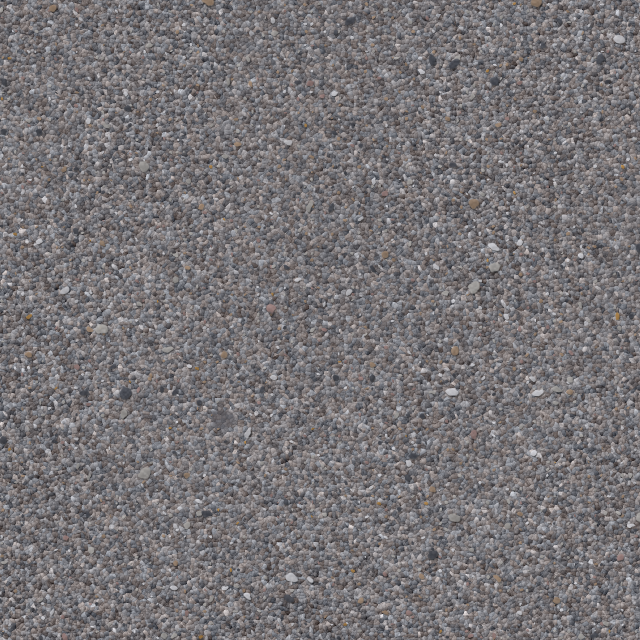
Give the GLSL for this texture, as a Shadertoy shader.

```glsl
// Worn grey asphalt: two layers of tiny lit Voronoi grains with dark gaps,
// sprinkled with pale, tan, pink and slate pebbles in several sizes.
// Every pixel averages four samples to keep the fine grit smooth.

const vec2 LIGHT = vec2(-0.5, 0.866);

float hash(vec2 p) {
    return fract(sin(dot(p, vec2(127.1, 311.7))) * 43758.5453);
}

vec2 hash2(vec2 p) {
    return vec2(hash(p), hash(p + 57.3));
}

float noise(vec2 p) {
    vec2 i = floor(p), f = fract(p);
    f = f * f * (3.0 - 2.0 * f);
    return mix(mix(hash(i), hash(i + vec2(1, 0)), f.x),
               mix(hash(i + vec2(0, 1)), hash(i + vec2(1, 1)), f.x), f.y);
}

// Returns grain slope towards the light, gap darkness, and the grain's cell
vec4 grains(vec2 p) {
    vec2 base = floor(p), nearestCell = base, toCentre = vec2(0.0);
    float nearest = 9.0, second = 9.0;
    for (int y = -1; y <= 1; y++)
    for (int x = -1; x <= 1; x++) {
        vec2 cell = base + vec2(x, y);
        vec2 d = p - cell - hash2(cell);
        float dist = length(d);
        if (dist < nearest) {
            second = nearest;
            nearest = dist;
            nearestCell = cell;
            toCentre = d;
        } else {
            second = min(second, dist);
        }
    }
    float gap = 1.0 - smoothstep(0.0, 0.25, second - nearest);
    return vec4(dot(toCentre, LIGHT), gap, nearestCell);
}

vec3 pebbleColor(float pick) {
    if (pick < 0.36) return vec3(0.64, 0.63, 0.62);
    if (pick < 0.52) return vec3(0.78, 0.78, 0.80);
    if (pick < 0.66) return vec3(0.60, 0.51, 0.43);
    if (pick < 0.78) return vec3(0.57, 0.47, 0.46);
    if (pick < 0.82) return vec3(0.66, 0.50, 0.28);
    return vec3(0.27, 0.28, 0.31);
}

// One possible rough ellipse per grid cell, with a small cast shadow
vec3 addPebbles(vec3 color, vec2 uv, float cells, float density) {
    vec2 p = uv * cells + cells * 0.37;
    vec2 cell = floor(p);
    if (hash(cell + 3.7) > density) return color;

    vec2 d = fract(p) - mix(vec2(0.38), vec2(0.62), hash2(cell + 11.0));
    d += 0.12 * (vec2(noise(p * 5.0), noise(p * 5.0 + 31.0)) - 0.5);
    float angle = 6.2832 * hash(cell + 23.0);
    mat2 turn = mat2(cos(angle), -sin(angle), sin(angle), cos(angle));
    float radius = mix(0.17, 0.32, hash(cell + 37.0));
    vec2 stretch = vec2(1.0, mix(1.1, 2.0, hash(cell + 41.0)));
    float body = length(turn * d * stretch) - radius;
    float shadow = length(turn * (d + LIGHT * 0.08) * stretch) - radius;

    color *= 1.0 - 0.35 * (1.0 - smoothstep(-0.04, 0.06, shadow));
    vec3 stone = pebbleColor(hash(cell + 53.0));
    stone *= 0.92 + 0.16 * hash(cell + 61.0) + 0.35 * dot(d, LIGHT);
    stone += 0.09 * (noise(uv * 300.0) - 0.5);
    return mix(color, stone, 0.88 * (1.0 - smoothstep(-0.04, 0.04, body)));
}

// Rare wide dark lumps, flush with the surface
vec3 addLumps(vec3 color, vec2 uv) {
    vec2 p = uv * 9.0 + 0.4;
    vec2 cell = floor(p);
    vec2 d = fract(p) - 0.5 + 0.1 * (noise(p * 8.0) - 0.5);
    float lump = 1.0 - smoothstep(0.13, 0.19, length(d));
    return mix(color, vec3(0.33, 0.32, 0.34), 0.55 * lump * step(hash(cell + 5.0), 0.04));
}

vec3 asphalt(vec2 uv) {
    vec2 warped = uv + 0.003 * vec2(noise(uv * 120.0), noise(uv * 120.0 + 19.0));
    vec4 coarse = grains(warped * 150.0);
    vec4 fine = grains(warped * 240.0 + 71.0);
    float coarseTone = hash(coarse.zw + 7.0);
    float fineTone = hash(fine.zw + 13.0);

    // Grain brightness, with a few bright chips and dark gaps
    float grit = 0.19 * (coarseTone - 0.5) + 0.20 * (fineTone - 0.5);
    grit += 0.20 * pow(hash(coarse.zw + 29.0), 12.0);
    grit += 0.13 * coarse.x + 0.08 * fine.x;
    grit -= 0.09 * coarse.y + 0.04 * fine.y;

    // Broad patches are slightly coarser or lighter than others
    float patches = noise(uv * 4.0 + 2.0);
    vec3 color = vec3(0.487, 0.474, 0.484) + grit * mix(0.9, 1.12, patches);
    color += 0.025 * (noise(uv * 7.0) - 0.5);
    color += vec3(0.05, 0.0, -0.04) * (hash(coarse.zw + 43.0) - 0.5);

    color = addLumps(color, uv);
    color = addPebbles(color, uv, 95.0, 0.17);
    color = addPebbles(color, uv, 52.0, 0.09);
    return addPebbles(color, uv, 31.0, 0.05);
}

void mainImage(out vec4 fragColor, in vec2 fragCoord) {
    vec3 color = vec3(0.0);
    for (int i = 0; i < 4; i++) {
        vec2 offset = vec2(i % 2, i / 2) * 0.5 - 0.25;
        color += asphalt((fragCoord + offset) / iResolution.y);
    }
    fragColor = vec4(clamp(color / 4.0, 0.0, 1.0), 1.0);
}
```
